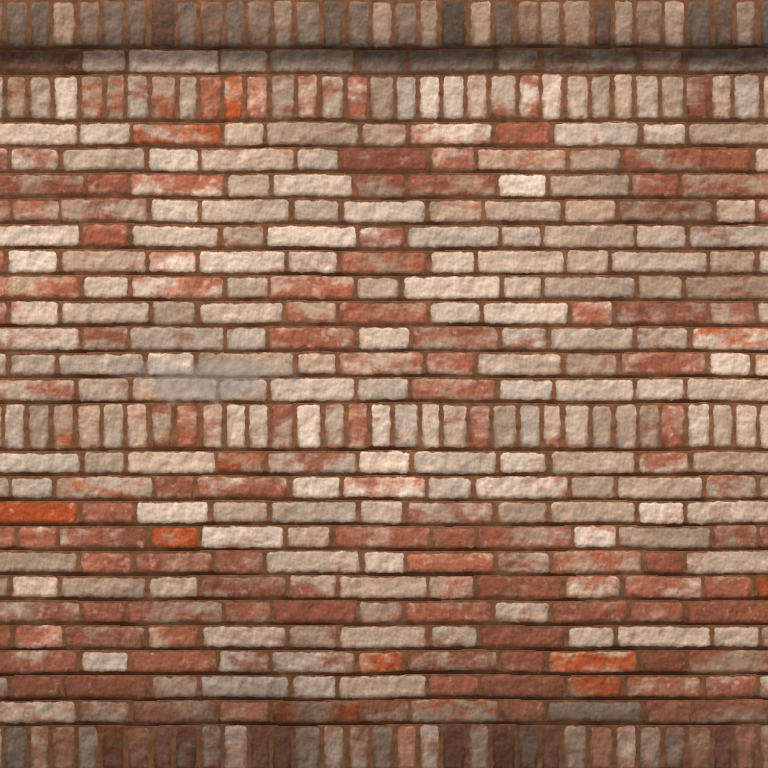
Reproduce this texture procedurally as a Shadertoy shader.

```glsl
const float PAIRS = 5.5;         // long + short brick pairs across
const float SOLDIERS = 31.5;     // upright bricks across
const float LONG_SHARE = 0.645;  // part of a pair taken by the long brick
const float JOINT = 0.0034;      // half the mortar width
const float CORNER = 0.0045;
const float ROUGHNESS = 0.0022;
const float RELIEF = 0.65;

const vec3 CREAM = vec3(0.83, 0.73, 0.65);
const vec3 TAN = vec3(0.69, 0.56, 0.46);
const vec3 RED = vec3(0.59, 0.31, 0.22);
const vec3 ORANGE = vec3(0.68, 0.27, 0.12);
const vec3 SOOT = vec3(0.45, 0.36, 0.30);
const vec3 CEMENT = vec3(0.62, 0.59, 0.57);
const vec3 MORTAR = vec3(0.49, 0.33, 0.23);
const vec3 GAP = vec3(0.22, 0.12, 0.07);

// Wall sections from the top down: upper edges and number of courses
const float EDGES[8] = float[](0.0, 0.064, 0.097, 0.159, 0.525, 0.587, 0.944, 1.006);
const float COURSES[7] = float[](1.0, 1.0, 1.0, 11.0, 1.0, 11.0, 1.0);

struct Brick { vec2 local; vec2 halfSize; vec2 id; };

vec2 hash2(vec2 p) {
    vec3 q = fract(p.xyx * vec3(0.1031, 0.1030, 0.0973));
    q += dot(q, q.yzx + 33.33);
    return fract((q.xx + q.yz) * q.zy);
}

float gradientNoise(vec2 p) {
    vec2 i = floor(p), f = p - i;
    vec2 s = f * f * f * (f * (f * 6.0 - 15.0) + 10.0);
    vec2 e = vec2(0.0, 1.0);
    float a = dot(hash2(i) * 2.0 - 1.0, f);
    float b = dot(hash2(i + e.yx) * 2.0 - 1.0, f - e.yx);
    float c = dot(hash2(i + e.xy) * 2.0 - 1.0, f - e.xy);
    float d = dot(hash2(i + e.yy) * 2.0 - 1.0, f - e.yy);
    return mix(mix(a, b, s.x), mix(c, d, s.x), s.y);
}

float fbm(vec2 p) {
    float sum = 0.0, amp = 0.6;
    for (int i = 0; i < 4; i++) {
        sum += amp * gradientNoise(p);
        p = mat2(1.6, 1.2, -1.2, 1.6) * p + 17.3;
        amp *= 0.55;
    }
    return sum;
}

Brick findBrick(vec2 p) {
    float top = 0.0, height = 1.0, course = 0.0, before = 0.0;
    bool soldier = true;
    for (int i = 0; i < 7; i++) {
        if (p.y >= EDGES[i]) {
            height = (EDGES[i + 1] - EDGES[i]) / COURSES[i];
            float row = min(floor((p.y - EDGES[i]) / height), COURSES[i] - 1.0);
            top = EDGES[i] + row * height;
            course = before + row;
            soldier = COURSES[i] < 2.0 && i != 1;
        }
        before += COURSES[i];
    }
    float count = soldier ? SOLDIERS : PAIRS;
    float start = 0.0, width = 1.0, u, cell;
    if (soldier) {
        u = p.x * count - 0.15 + 0.3 * gradientNoise(vec2(p.x * 20.0, course * 7.3));
        cell = floor(u);
    } else {
        // Alternate long and short, shifted half a pair per course
        u = p.x * count + 0.08 + 0.5 * (course + 1.0);
        u += 0.12 * gradientNoise(vec2(p.x * 9.0, course * 7.3));
        float isShort = step(LONG_SHARE, fract(u));
        start = isShort * LONG_SHARE;
        width = mix(LONG_SHARE, 1.0 - LONG_SHARE, isShort);
        cell = 2.0 * floor(u) + isShort;
    }
    vec2 id = vec2(cell + 40.0, course + 3.0);
    vec2 halfSize = 0.5 * vec2(width / count, height);
    vec2 local = vec2((fract(u) - start) / count, p.y - top) - halfSize;
    local.y += 0.25 * JOINT;
    halfSize -= JOINT * (0.65 + 0.6 * hash2(id + 9.0));
    return Brick(local, halfSize, id);
}

float roundBox(vec2 p, vec2 b, float r) {
    vec2 d = abs(p) - b + r;
    return length(max(d, 0.0)) + min(max(d.x, d.y), 0.0) - r;
}

// Fired clay, red blotches, soot and cement
vec3 brickColor(vec2 p, Brick b) {
    vec2 rnd = hash2(b.id), rare = hash2(b.id + 71.0);
    float blotch = fbm(p * vec2(16.0, 34.0) + b.id * 3.7);
    float fine = fbm(p * 60.0 + b.id.yx * 2.3);
    vec3 color = mix(TAN, CREAM, clamp(rnd.y + 0.7 * blotch + 0.15, 0.0, 1.0));
    float bias = 0.32 * smoothstep(0.5, 0.85, p.y) + 0.25 * exp(-pow((p.y - 0.2) / 0.05, 2.0));
    float red = smoothstep(0.42, 0.85, rnd.x * 0.75 + bias + 0.8 * blotch + 0.35 * fine);
    color = mix(color, mix(RED, ORANGE, step(0.93, rare.x)), 0.85 * red);
    color = mix(color, CREAM, 0.5 * smoothstep(0.12, 0.4, fine));
    float soot = smoothstep(0.12, 0.04, p.y) + 0.65 * smoothstep(0.86, 0.97, p.y);
    color = mix(color, SOOT * (0.6 + 0.8 * rare.y), 0.75 * soot);
    return color * (0.9 + 0.2 * rare.y);
}

void mainImage(out vec4 fragColor, in vec2 fragCoord) {
    vec2 uv = fragCoord / iResolution.xy;
    vec2 p = vec2(uv.x, 1.0 - uv.y);
    float aa = 1.0 / iResolution.y;

    // Slightly uneven courses
    vec2 laid = p + vec2(0.0, 0.003 * gradientNoise(p * vec2(9.0, 5.0)));
    laid.y = max(laid.y, 0.0);
    Brick b = findBrick(laid);
    float chip = ROUGHNESS * 2.0 * fbm(p * 75.0);
    float dist = roundBox(b.local, b.halfSize, CORNER) + chip;

    // Mortar, darkest in the hollows below each brick
    float grain = fbm(p * 85.0);
    float below = smoothstep(0.0, 0.004, b.local.y - b.halfSize.y + 0.003);
    float hollow = smoothstep(-0.25, 0.35, fbm(p * 13.0) + 0.35 * (p.y - 0.5));
    vec3 mortar = MORTAR * (1.0 + 0.5 * grain);
    mortar = mix(mortar, GAP, below * (0.3 + 0.6 * hollow));

    // Brick face lit from above
    float emboss = fbm(p * 48.0) - fbm((p - vec2(0.002, 0.003)) * 48.0);
    float rim = smoothstep(-0.006, 0.0, dist);
    float slope = clamp(b.local.y / b.halfSize.y, -1.0, 1.0);
    vec3 face = brickColor(p, b) * (1.0 + RELIEF * emboss + 0.12 * grain);
    face *= 1.0 - rim * (0.12 + 0.2 * slope);
    vec3 color = mix(mortar, face, smoothstep(aa, -aa, dist));

    // Cement smear, then shade under the coping and at the foot
    vec2 smear = (p - vec2(0.27, 0.495)) / vec2(0.11, 0.032);
    float patchy = smoothstep(1.0, 0.5, length(smear) + 0.9 * fbm(p * 22.0));
    color = mix(color, CEMENT * (1.0 + 0.3 * grain), 0.6 * patchy);
    float coping = exp(-pow((p.y - 0.07) / 0.018, 2.0));
    color *= 1.0 - 0.42 * coping - 0.16 * smoothstep(0.6, 1.0, p.y);
    color *= 1.0 + 0.22 * fbm(p * 5.0);
    fragColor = vec4(clamp(color, 0.0, 1.0), 1.0);
}
```
